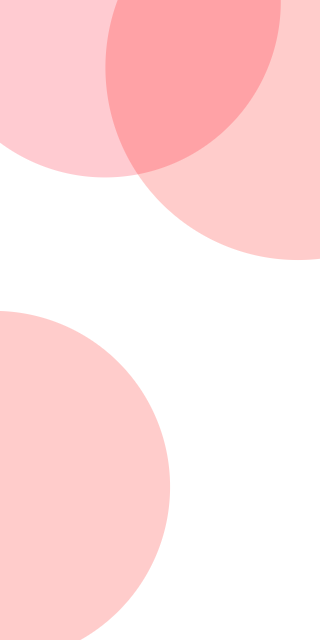
This background is drawn by a Shadertoy shader. Its source:

```glsl
const vec3 PAPER = vec3(1.0);
const vec3 ROSE  = vec3(1.0, 0.796, 0.820);
const vec3 CORAL = vec3(1.0, 0.800, 0.796);

// Discs as centre.xy and radius, in canvas widths
const vec3 TOP_LEFT_DISC    = vec3( 0.328, 1.995, 0.5495);
const vec3 TOP_RIGHT_DISC   = vec3( 0.931, 1.789, 0.6016);
const vec3 BOTTOM_LEFT_DISC = vec3(-0.018, 0.479, 0.5495);

// Antialiased coverage of a disc
float discCoverage(vec2 point, vec3 disc, float pixel) {
    float edgeDistance = length(point - disc.xy) - disc.z;
    return clamp(0.5 - edgeDistance / pixel, 0.0, 1.0);
}

// Multiply a translucent tint into the layers below
vec3 multiplyTint(vec3 base, vec3 tint, float coverage) {
    return base * mix(vec3(1.0), tint, coverage);
}

void mainImage(out vec4 fragColor, in vec2 fragCoord) {
    float pixel = 1.0 / iResolution.x;
    vec2 point = fragCoord * pixel;

    vec3 color = PAPER;
    color = multiplyTint(color, ROSE, discCoverage(point, TOP_LEFT_DISC, pixel));
    color = multiplyTint(color, CORAL, discCoverage(point, TOP_RIGHT_DISC, pixel));
    color = multiplyTint(color, CORAL, discCoverage(point, BOTTOM_LEFT_DISC, pixel));

    fragColor = vec4(color, 1.0);
}
```
